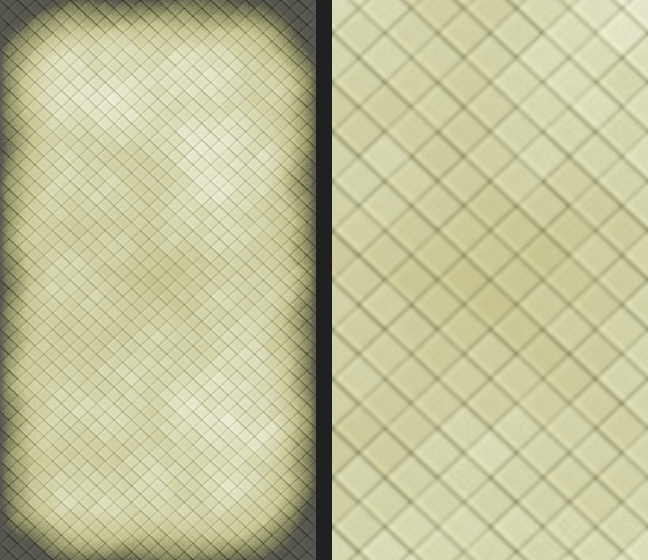
Left, the full canvas; right, a detail of the centre.
This pattern is drawn by a WebGL 2 fragment shader. Its source:

```glsl
#version 300 es
precision highp float;
// Worn quilt of pale olive diamonds, 18 across and 34 down, with soft bevelled seams.
// Each diamond takes a flat tone from cellular noise and broad glows; a rounded,
// grainy vignette burns the border down to olive and grey.
uniform vec2 u_resolution;
out vec4 fragColor;

float hash(vec2 p) {
  vec3 q = fract(p.xyx * vec3(0.1031, 0.1030, 0.0973));
  q += dot(q, q.yzx + 33.33);
  return fract((q.x + q.y) * q.z);
}

// Distance to the nearest scattered point
float cellular(vec2 p) {
  vec2 cell = floor(p);
  float nearest = 2.0;
  for (int j = -1; j <= 1; j++) {
    for (int i = -1; i <= 1; i++) {
      vec2 c = cell + vec2(i, j);
      vec2 point = c + vec2(hash(c), hash(c + 47.3));
      nearest = min(nearest, distance(p, point));
    }
  }
  return nearest;
}

float glow(vec2 p, vec2 center, vec2 size) {
  vec2 d = (p - center) / size;
  return exp(-dot(d, d));
}

// Soft line centred on zero, never thinner than a pixel
float seam(float d, float width) {
  float w = max(width, 0.6 * fwidth(d));
  return exp(-d * d / (w * w)) * width / w;
}

// Flat tone of one diamond, from 0 (olive) to 1 (cream)
float tileTone(vec2 id) {
  vec2 c = id + 0.5;
  vec2 p = vec2((c.x + c.y) / 36.0, (c.x - c.y) / 68.0);
  float tone = 0.46 + 0.5 * (0.5 - cellular(id / 5.0 + 3.7));
  tone += 0.40 * glow(p, vec2(0.38, 0.84), vec2(0.30, 0.09));
  tone += 0.36 * glow(p, vec2(0.70, 0.70), vec2(0.22, 0.13));
  tone += 0.32 * glow(p, vec2(0.70, 0.24), vec2(0.20, 0.13));
  tone -= 0.28 * glow(p, vec2(0.46, 0.52), vec2(0.26, 0.12));
  return tone + 0.20 * (hash(id + 11.0) - 0.5);
}

void main() {
  vec2 uv = gl_FragCoord.xy / u_resolution;
  vec2 grid = vec2(18.0 * uv.x + 34.0 * uv.y, 18.0 * uv.x - 34.0 * uv.y);
  vec2 id = floor(grid);
  vec2 toSeam = grid - floor(grid + 0.5);

  // Fine cloth grain
  float grain = hash(floor(uv * vec2(288.0, 512.0))) - 0.5;
  float weave = sin(uv.x * 610.0) * sin(uv.y * 1070.0);

  // Diamond tone with a slight slope across each face
  float tone = tileTone(id) + 0.08 * (fract(grid.x) - 0.5);
  tone += 0.09 * grain + 0.03 * weave;
  vec3 color = mix(vec3(0.78, 0.77, 0.57), vec3(0.83, 0.83, 0.67), clamp(tone * 2.0, 0.0, 1.0));
  color = mix(color, vec3(0.92, 0.92, 0.83), clamp(tone * 1.7 - 0.85, 0.0, 1.0));

  // Inward distance from a rounded border, ragged by layered sines
  float aspect = u_resolution.y / u_resolution.x;
  vec2 p = (uv - 0.5) * vec2(1.0, aspect);
  vec2 corner = abs(p) - vec2(0.5, 0.5 * aspect) + 0.28;
  float inset = 0.28 - length(max(corner, 0.0)) - min(max(corner.x, corner.y), 0.0);
  inset += 0.010 * sin(p.y * 13.0 + 2.0 * p.x) + 0.007 * sin(p.x * 17.0 - p.y * 29.0);
  inset += 0.016 * grain + 0.010 * (hash(id + 5.0) - 0.5);

  // Border ramp: grey, dark olive, olive, then the open field
  vec3 border = mix(vec3(0.34, 0.34, 0.31), vec3(0.51, 0.51, 0.37), smoothstep(-0.02, 0.022, inset));
  border = mix(border, vec3(0.64, 0.64, 0.46), smoothstep(0.015, 0.05, inset));
  border = mix(border, vec3(0.78, 0.77, 0.57), smoothstep(0.04, 0.095, inset));
  color = mix(border, color, smoothstep(0.055, 0.17, inset));
  float burn = 1.0 - smoothstep(0.0, 0.13, inset);

  // Falling seams are stronger than rising ones; both wear unevenly
  float wearFall = 0.65 + 0.55 * hash(vec2(floor(grid.x + 0.5), id.y));
  float wearRise = 0.60 + 0.55 * hash(vec2(id.x, floor(grid.y + 0.5)) + 23.0);
  float dark = wearFall * seam(toSeam.x, 0.075) * (0.17 + 0.20 * burn);
  dark += wearRise * seam(toSeam.y, 0.07) * (0.12 + 0.11 * burn);
  float light = seam(toSeam.x - 0.15, 0.08) + 0.6 * seam(toSeam.y - 0.15, 0.08);
  color *= 1.0 - dark * vec3(0.92, 0.92, 1.15);
  color += 0.035 * light;

  // Darkened rim along the two sides
  float side = min(uv.x, 1.0 - uv.x);
  color = mix(color, vec3(0.33, 0.33, 0.32), 0.6 * (1.0 - smoothstep(0.0, 0.022, side)));
  fragColor = vec4(clamp(color, 0.0, 1.0), 1.0);
}
```
